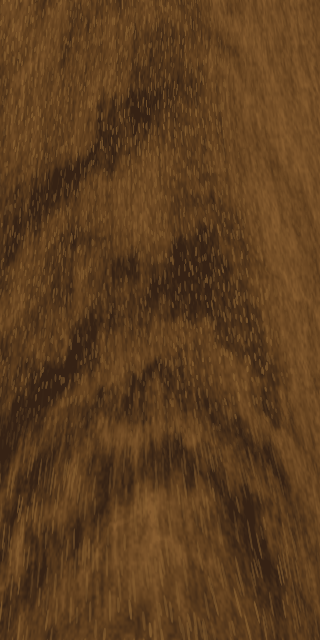
Give the GLSL for this texture, as a Shadertoy shader.

```glsl
const vec3 DARK_WOOD = vec3(0.21, 0.135, 0.08);
const vec3 MID_WOOD = vec3(0.375, 0.245, 0.115);
const vec3 LIGHT_WOOD = vec3(0.52, 0.355, 0.18);
const vec3 PORE = vec3(0.56, 0.40, 0.20);

float hash(vec2 p) {
    return fract(sin(dot(p, vec2(127.1, 311.7))) * 43758.5453);
}

float noise(vec2 p) {
    vec2 i = floor(p), f = fract(p);
    f = f * f * (3.0 - 2.0 * f);
    return mix(mix(hash(i), hash(i + vec2(1, 0)), f.x),
               mix(hash(i + vec2(0, 1)), hash(i + vec2(1, 1)), f.x), f.y);
}

float fbm(vec2 p) {
    float sum = 0.0, amp = 0.533;
    for (int i = 0; i < 4; i++) {
        sum += amp * noise(p);
        p = p * 2.03 + 17.3;
        amp *= 0.5;
    }
    return sum;
}

float band(float s, float center, float width) {
    float d = (s - center) / width;
    return exp(-d * d);
}

float blob(vec2 p, vec2 center, vec2 radius) {
    vec2 d = (p - center) / radius;
    return exp(-dot(d, d));
}

// One jittered, tapered dash per cell; columns are shifted to hide the rows
float dashes(vec2 g, vec2 cell, float halfWidth, float chance, float seed) {
    vec2 q = g / cell;
    float column = floor(q.x);
    q.y += hash(vec2(column, seed)) * 7.0;
    vec2 id = vec2(column, floor(q.y)) + seed;
    vec2 center = 0.5 + 0.4 * (vec2(hash(id + 3.1), hash(id + 8.7)) - 0.5);
    vec2 d = (fract(q) - center) * cell;
    d.x += d.y * 0.2 * (hash(id + 6.4) - 0.5) * 0.06 / cell.y;
    float halfLength = cell.y * mix(0.12, 0.29, hash(id + 5.3));
    float along = d.y / halfLength;
    float taper = halfWidth * sqrt(max(0.0, 1.0 - along * along));
    float dash = 1.0 - smoothstep(taper - 0.0012, taper + 0.0012, abs(d.x));
    dash *= smoothstep(1.0, 0.75, abs(along));
    return dash * step(hash(id), chance) * mix(0.4, 1.0, hash(id + 1.9));
}

// Fibre coordinates: x is constant along the grain, which fans out downwards
vec2 grainCoord(vec2 p) {
    float lean = mix(-0.12, 0.16, smoothstep(0.0, 0.9, p.x));
    float wave = 0.04 * (noise(p * vec2(3.0, 2.5)) - 0.5);
    return vec2(p.x + (p.y - 1.0) * lean + wave, p.y);
}

// Height of the arched growth layer, feathered along the fibres
float archHeight(vec2 p, vec2 g) {
    float dx = p.x - 0.52;
    float warp = 0.42 * (fbm(p * vec2(4.5, 4.0) + 4.0) - 0.5);
    float feather = 0.13 * (fbm(g * vec2(60.0, 8.0)) - 0.5);
    return p.y + 2.4 * dx * dx + warp + feather;
}

// Darkness and lightness of the figure, 0 to 1
float woodTone(vec2 p, vec2 g, float s, float sapwood) {
    float figure = 0.75 * (fbm(vec2(g.x * 4.0, s * 8.0)) - 0.5);

    float arches = -0.34 * band(s, 1.13, 0.10)
                 - 0.24 * band(s, 1.70, 0.08)
                 - 0.26 * band(s, 0.83, 0.05)
                 - 0.26 * band(s, 0.57, 0.08)
                 + 0.15 * band(s, 0.96, 0.05)
                 + 0.15 * band(s, 0.70, 0.04);
    arches *= (0.4 + 1.2 * noise(p * 5.0 + 9.0)) * (1.0 - 0.85 * sapwood);

    float patches = 0.20 * blob(p, vec2(0.50, 0.38), vec2(0.11, 0.24))
                  + 0.08 * blob(p, vec2(0.10, 1.85), vec2(0.25, 0.30))
                  - 0.20 * blob(p, vec2(0.04, 0.68), vec2(0.16, 0.25))
                  - 0.14 * blob(p, vec2(0.80, 0.25), vec2(0.12, 0.35));

    float streakiness = mix(0.62, 0.30, smoothstep(0.4, 0.9, p.y));
    float streaks = streakiness * (fbm(g * vec2(45.0, 2.5)) - 0.5);
    float fibres = 0.26 * (noise(g * vec2(130.0, 16.0)) - 0.5);
    float grit = 0.26 * (noise(g * vec2(210.0, 75.0)) - 0.5);

    return 0.44 + figure + arches + patches + streaks + fibres + grit + 0.20 * sapwood;
}

vec3 woodColor(float t) {
    t = clamp(t, 0.0, 1.0);
    vec3 lower = mix(DARK_WOOD, MID_WOOD, min(t * 2.0, 1.0));
    return mix(lower, LIGHT_WOOD, max(t * 2.0 - 1.0, 0.0));
}

void mainImage(out vec4 fragColor, in vec2 fragCoord) {
    vec2 p = fragCoord / iResolution.x;
    vec2 g = grainCoord(p);
    float s = archHeight(p, g);
    float edge = 1.0 - 0.2 * p.y + 0.12 * (noise(p * vec2(3.0, 2.0)) - 0.5);
    float sapwood = smoothstep(-0.08, 0.12, p.x - edge);
    float tone = woodTone(p, g, s, sapwood);

    // Short pores above, long ones below, fewer in the pale side
    float lowness = 1.0 - smoothstep(0.45, 0.85, p.y);
    float pores = 0.0;
    for (int i = 0; i < 4; i++) {
        float k = float(i);
        vec2 shift = vec2(0.0071, 0.013) * k;
        float shortPores = dashes(g + shift, vec2(0.021, 0.066), 0.0030, 0.6, 11.0 + k * 23.0);
        float longPores = dashes(g + shift, vec2(0.023, 0.20), 0.0026, 0.7, 5.0 + k * 31.0);
        pores = max(pores, mix(shortPores, longPores, lowness));
    }
    pores *= (1.0 - 0.7 * sapwood) * mix(0.5, 1.0, noise(p * 5.0 + 2.0));

    vec3 color = mix(woodColor(tone), PORE, 0.72 * pores);
    fragColor = vec4(color, 1.0);
}
```
